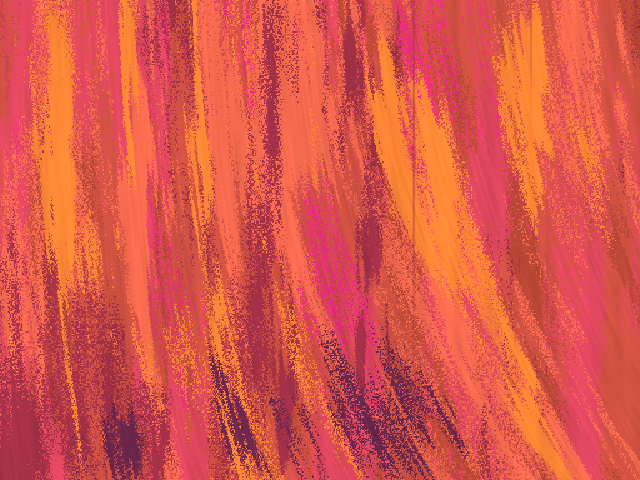
Write a WebGL 1 fragment shader that draws this texture.

```glsl
precision highp float;
uniform vec2 u_resolution;

#define GRAIN_CELLS 384.0
#define GRAIN_MIN 0.07
#define GRAIN_MAX 0.42
#define EDGE 0.018
#define LEAN_LEFT 0.14
#define LEAN_RIGHT 0.60
#define SHADE 0.16

const vec3 TERRACOTTA = vec3(0.82, 0.32, 0.26);
const vec3 BROWN = vec3(0.73, 0.28, 0.21);
const vec3 ROSE = vec3(0.88, 0.28, 0.37);
const vec3 CORAL = vec3(0.97, 0.42, 0.31);
const vec3 MAGENTA = vec3(0.93, 0.17, 0.50);
const vec3 WINE = vec3(0.64, 0.19, 0.28);
const vec3 ORANGE = vec3(1.00, 0.53, 0.21);
const vec3 PLUM = vec3(0.42, 0.15, 0.30);

float hash(vec2 p) {
  vec3 v = fract(vec3(p.xyx) * 0.1031);
  v += dot(v, v.yzx + 33.33);
  return fract((v.x + v.y) * v.z);
}

float noise(vec2 p) {
  vec2 cell = floor(p);
  vec2 f = fract(p);
  f = f * f * (3.0 - 2.0 * f);
  float low = mix(hash(cell), hash(cell + vec2(1.0, 0.0)), f.x);
  float high = mix(hash(cell + vec2(0.0, 1.0)), hash(cell + 1.0), f.x);
  return mix(low, high, f.y);
}

// Soft region of influence, 1 at its centre
float blob(vec2 p, vec2 centre, vec2 radius) {
  vec2 d = (p - centre) / radius;
  return exp(-dot(d, d));
}

// Strokes bend: upright at the top, leaning towards the lower right
vec2 combed(vec2 p) {
  float lean = mix(LEAN_LEFT, LEAN_RIGHT, smoothstep(0.1, 0.85, p.x));
  return vec2(p.x + lean * (p.y - 0.4 * p.y * p.y), p.y);
}

// Long ragged bristle marks, broken up by grain near their edges
float strokes(vec2 p, vec2 q, float seed, float threshold) {
  vec2 shift = vec2(seed * 17.3, seed * 9.1);
  float n = 0.52 * noise(q * vec2(11.0, 1.9) + shift);
  n += 0.30 * noise(q * vec2(36.0, 5.0) + shift);
  n += 0.18 * noise(q * vec2(125.0, 15.0) + shift);
  float rough = noise(p * vec2(9.0, 2.2) + shift.yx);
  float grain = hash(floor(p * GRAIN_CELLS) + floor(shift * 31.0)) - 0.5;
  n += grain * mix(GRAIN_MIN, GRAIN_MAX, rough * rough);
  return smoothstep(-EDGE, EDGE, n - threshold);
}

void main() {
  vec2 p = gl_FragCoord.xy / u_resolution.y;
  vec2 q = combed(p);
  vec2 upright = vec2(p.x + 0.04 * p.y, p.y);

  // Where each paint gathers
  float coralZone = blob(p, vec2(0.32, 0.62), vec2(0.30, 0.32));
  float magentaZone = blob(p, vec2(0.64, 0.44), vec2(0.09, 0.24))
    + blob(p, vec2(0.01, 0.78), vec2(0.06, 0.22))
    + blob(p, vec2(0.49, 0.85), vec2(0.06, 0.25));
  float wineZone = blob(p, vec2(1.22, 0.78), vec2(0.22, 0.45))
    + blob(p, vec2(0.38, 0.08), vec2(0.32, 0.17))
    + blob(p, vec2(0.27, 0.95), vec2(0.10, 0.20));
  float orangeZone = blob(q, vec2(1.18, 0.40), vec2(0.11, 0.48))
    + blob(p, vec2(1.11, 0.80), vec2(0.022, 0.40))
    + 0.5 * blob(p, vec2(0.06, 0.60), vec2(0.07, 0.40));
  float plumZone = blob(p, vec2(0.70, 0.12), vec2(0.65, 0.13));

  // Paint layers from the ground up
  vec3 colour = mix(TERRACOTTA, BROWN, strokes(p, q, 1.0, 0.62));
  colour = mix(colour, ROSE, strokes(p, upright, 2.0, 0.53));
  colour = mix(colour, CORAL, strokes(p, q, 3.0, 0.60 - 0.17 * coralZone));
  colour = mix(colour, MAGENTA, strokes(p, q, 4.0, 0.76 - 0.20 * magentaZone));
  colour = mix(colour, WINE, strokes(p, upright, 5.0, 0.69 - 0.18 * wineZone));
  colour = mix(colour, ORANGE, strokes(p, q, 6.0, 0.70 - 0.22 * orangeZone));
  colour = mix(colour, PLUM, strokes(p, q, 7.0, 0.83 - 0.17 * plumZone));

  // Fine bristle shading and straight seams on the right
  float bristle = noise(q * vec2(170.0, 9.0)) + noise(upright * vec2(60.0, 3.0)) - 1.0;
  colour *= 1.0 + SHADE * 0.5 * bristle;
  float seam = smoothstep(0.86, 0.97, noise(vec2(p.x * 150.0, p.y * 0.8)));
  seam *= smoothstep(0.80, 0.90, p.x) * smoothstep(0.1, 0.6, p.y);
  seam = max(seam, blob(p, vec2(0.862, 0.75), vec2(0.0025, 0.50)));
  colour = mix(colour, WINE, 0.6 * seam);

  gl_FragColor = vec4(clamp(colour, 0.0, 1.0), 1.0);
}
```
